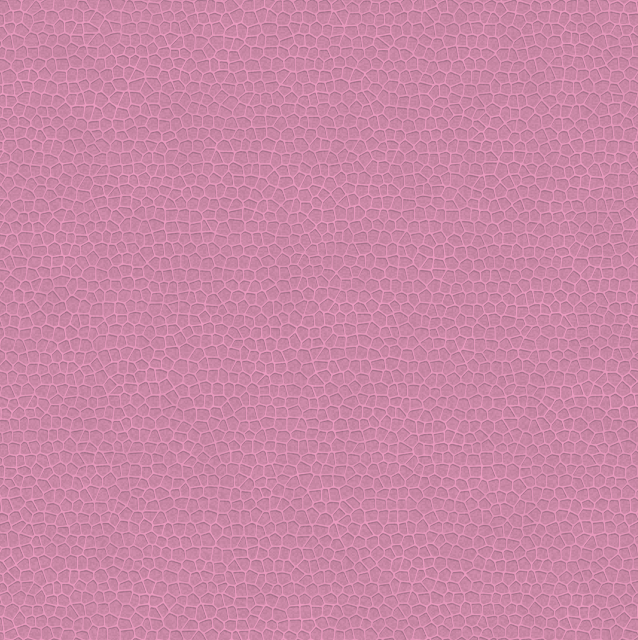
Give the GLSL for this texture, as a Shadertoy shader.

```glsl
// Pink embossed leather: small rounded Voronoi cells in loose rows.
// Raised pale creases come from smoothed edge distances; a shifted copy
// of the creases shades the upper rim of each cell, and fine grain covers all.

vec2 hash2(vec2 p) {
    p = vec2(dot(p, vec2(127.1, 311.7)), dot(p, vec2(269.5, 183.3)));
    return fract(sin(p) * 43758.5);
}

// Cell centre: staggered rows, jittered less vertically than sideways
vec2 cellCentre(vec2 id) {
    vec2 stagger = vec2(0.5 * mod(id.y, 2.0), 0.5);
    return id + stagger + (hash2(id) - 0.5) * vec2(0.72, 0.6);
}

// Distance to the cell border, with corners rounded by a soft minimum
float borderDistance(vec2 p) {
    vec2 base = floor(p);
    vec2 nearestId = base;
    vec2 nearest = vec2(0.0);
    float best = 1e5;
    for (int y = -2; y <= 2; y++)
    for (int x = -2; x <= 2; x++) {
        vec2 id = base + vec2(x, y);
        vec2 toCentre = cellCentre(id) - p;
        float d = dot(toCentre, toCentre);
        if (d < best) {
            best = d;
            nearest = toCentre;
            nearestId = id;
        }
    }
    float sum = 0.0;
    for (int y = -2; y <= 2; y++)
    for (int x = -2; x <= 2; x++) {
        if (x == 0 && y == 0) continue;
        vec2 other = cellCentre(nearestId + vec2(x, y)) - p;
        float d = dot(0.5 * (nearest + other), normalize(other - nearest));
        sum += exp(-22.0 * d);
    }
    return -log(sum) / 22.0;
}

float crease(vec2 p, float pixel) {
    float softness = max(0.1, pixel);
    return 1.0 - smoothstep(0.0, softness, borderDistance(p));
}

float valueNoise(vec2 p) {
    vec2 i = floor(p), f = fract(p);
    f = f * f * (3.0 - 2.0 * f);
    float low = mix(hash2(i).x, hash2(i + vec2(1, 0)).x, f.x);
    float high = mix(hash2(i + vec2(0, 1)).x, hash2(i + vec2(1, 1)).x, f.x);
    return mix(low, high, f.y);
}

void mainImage(out vec4 fragColor, in vec2 fragCoord) {
    vec2 uv = fragCoord / iResolution.y;
    vec2 p = uv * 55.0;
    float pixel = 55.0 / iResolution.y;

    // Gentle bending of the rows
    p += 0.35 * (vec2(valueNoise(uv * 9.0), valueNoise(uv * 9.0 + 40.0)) - 0.5);

    // Creases of uneven height and the shade they cast on the cell below
    float relief = mix(0.7, 1.1, valueNoise(p * 0.7 + 17.0));
    float ridge = crease(p, pixel);
    float shade = crease(p + vec2(0.03, 0.13), pixel) * (1.0 - ridge);

    // Leather face, then shade, then pale ridge
    vec3 color = vec3(0.785, 0.53, 0.645);
    color = mix(color, vec3(0.65, 0.45, 0.55), 0.9 * shade);
    color = mix(color, vec3(0.91, 0.602, 0.742), ridge * relief);

    // Fine grain, weaker on the ridges, over faint broad mottling
    float grain = valueNoise(uv * 430.0) - 0.5;
    float mottle = valueNoise(uv * 24.0 + 5.0) - 0.5;
    color += (grain * mix(0.08, 0.03, ridge) + 0.012 * mottle) * vec3(1.0, 0.7, 0.85);

    fragColor = vec4(color, 1.0);
}
```
